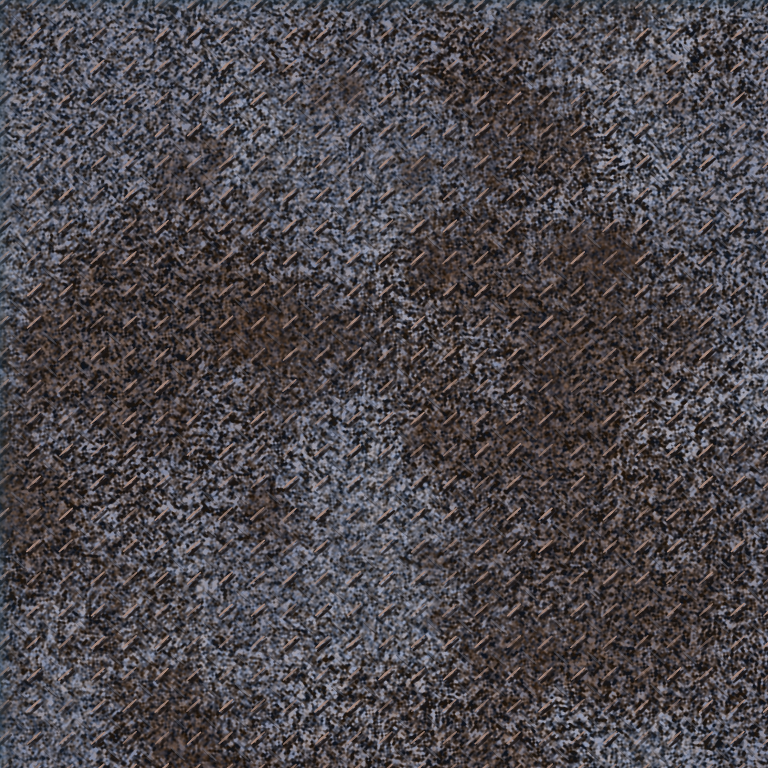
This texture is drawn by a Shadertoy shader. Its source:

```glsl
// Worn steel tread plate: a 24 by 24 grid of slanted bars over scratchy metal
// with rust showing in the hollows. Stretched value noise at several angles
// makes the fine crossing strokes of the grain; capsule distances draw the bars.

#define REPEATS 24.0
#define BAR_CENTRE vec2(0.07, 0.92)
#define BAR_HALF vec2(0.20, 0.18)
#define BAR_RADIUS 0.039
#define BAR_STRENGTH 0.95
#define CROSS_STRENGTH 0.45
#define FINE_FREQ 330.0
#define STROKE_FREQ vec2(115.0, 310.0)
#define GRAIN_GAIN 2.35
#define PATCH_FREQ 5.0

const vec3 STEEL = vec3(0.318, 0.320, 0.358);
const vec3 PALE_STEEL = vec3(0.362, 0.366, 0.402);
const vec3 RUST = vec3(0.245, 0.212, 0.208);
const vec3 DEEP_RUST = vec3(0.225, 0.178, 0.162);
const vec3 SHADOW = vec3(0.11, 0.09, 0.09);
const vec3 HIGHLIGHT = vec3(0.66, 0.54, 0.49);
const vec3 EDGE_TINT = vec3(0.17, 0.28, 0.36);

float hash(vec2 p) {
    return fract(sin(dot(p, vec2(127.1, 311.7))) * 43758.5453);
}

float noise(vec2 p) {
    vec2 i = floor(p), f = fract(p);
    f = f * f * (3.0 - 2.0 * f);
    return mix(mix(hash(i), hash(i + vec2(1, 0)), f.x),
               mix(hash(i + vec2(0, 1)), hash(i + vec2(1, 1)), f.x), f.y);
}

vec2 rotate(vec2 p, float angle) {
    float c = cos(angle), s = sin(angle);
    return vec2(c * p.x + s * p.y, c * p.y - s * p.x);
}

float fbm(vec2 p) {
    float sum = 0.0, amp = 0.53;
    for (int k = 0; k < 4; k++) {
        sum += amp * noise(p);
        p = mat2(1.6, 1.2, -1.2, 1.6) * p + 7.3;
        amp *= 0.5;
    }
    return sum;
}

// Short strokes at four angles; a different angle leads in each small area
float strokes(vec2 p) {
    float sum = 0.0, power = 0.0;
    for (int k = 0; k < 4; k++) {
        float shift = 17.0 * float(k);
        float weight = 0.08 + smoothstep(0.4, 0.75, noise(p * 32.0 + shift));
        vec2 q = rotate(p, 0.68 + 0.785 * float(k)) * STROKE_FREQ + shift;
        sum += weight * (noise(q) - 0.5);
        power += weight * weight;
    }
    return sum / sqrt(power);
}

float capsule(vec2 p, vec2 halfAxis) {
    float t = clamp(dot(p, halfAxis) / dot(halfAxis, halfAxis), -1.0, 1.0);
    return length(p - halfAxis * t) - BAR_RADIUS * (1.0 - 0.4 * abs(t));
}

// One set of bars: x is the lit edge, y the shadow beside it
vec2 bars(vec2 grid, vec2 centre, vec2 halfAxis, float blur) {
    vec2 q = grid - centre + 0.5;
    vec2 id = floor(q);
    vec2 p = fract(q) - 0.5;
    p += 0.03 * (vec2(hash(id), hash(id + 31.0)) - 0.5);
    vec2 lift = vec2(-0.04, 0.05);
    float lit = 1.0 - smoothstep(-blur, blur, capsule(p - lift * 0.4, halfAxis));
    float dark = 1.0 - smoothstep(-blur, blur + 0.02, capsule(p + lift * 1.4, halfAxis));
    return vec2(lit, dark * (1.0 - lit)) * mix(0.65, 1.1, hash(id + 57.0));
}

void mainImage(out vec4 fragColor, in vec2 fragCoord) {
    vec2 uv = fragCoord / iResolution.xy;
    float blur = max(0.55 * REPEATS / iResolution.y, 0.015);

    // Crisp grain: fine strokes and grit, calmer on some patches
    float grit = noise(rotate(uv, 0.9) * FINE_FREQ + 5.0) - 0.5;
    float rough = mix(0.85, 1.15, smoothstep(0.35, 0.6, fbm(uv * 5.0 + 67.0)));
    float grain = rough * (0.55 * strokes(uv) + 0.60 * grit);

    // Soft rust, heavier near the middle and in the hollows of the grain
    float breakup = noise(rotate(uv, 0.6) * 90.0 + 11.0) - 0.5;
    vec2 toCentre = uv - vec2(0.52, 0.63);
    float rust = fbm(uv * PATCH_FREQ + vec2(13.7, 2.1)) + 0.14 * breakup - 0.35 * grain;
    rust = smoothstep(0.42, 0.72, rust + 0.11 * exp(-14.0 * dot(toCentre, toCentre)));
    float pale = fbm(uv * 6.0 + 23.0) + 0.16 * breakup + 0.07 * (uv.x - uv.y);
    pale = smoothstep(0.40, 0.68, pale);
    float stain = smoothstep(0.60, 0.76, fbm(uv * 9.0 + 41.0));
    vec3 color = mix(mix(STEEL, PALE_STEEL, pale), RUST, rust);
    color = mix(color, DEEP_RUST, 0.6 * stain);
    color *= clamp(1.03 + grain * GRAIN_GAIN * (1.0 - 0.3 * stain), 0.35, 1.7);

    // Warm and cool flecks
    float tint = noise(rotate(uv, 0.4) * FINE_FREQ * 0.8 + 83.0) - 0.5;
    color += tint * vec3(0.09, 0.01, -0.09);

    // Bright bars one way, faint worn bars the other way between them
    vec2 grid = uv * REPEATS;
    vec2 bar = bars(grid, BAR_CENTRE, BAR_HALF, blur) * BAR_STRENGTH;
    vec2 crossBar = bars(grid, BAR_CENTRE + 0.5, BAR_HALF * vec2(-1, 1), blur) * CROSS_STRENGTH;
    float wear = mix(0.55, 1.25, noise(uv * 130.0 + 97.0));
    color = mix(color, SHADOW, clamp((bar.y + crossBar.y) * wear, 0.0, 1.0));
    color = mix(color, PALE_STEEL * 1.15, clamp(crossBar.x * wear, 0.0, 1.0));
    color = mix(color, HIGHLIGHT, clamp(bar.x * wear, 0.0, 1.0));

    // Thin cool fringe on the left and top edges
    float rim = exp(-min(uv.x, 1.0 - uv.y) * 110.0);
    color = mix(color, EDGE_TINT, 0.4 * rim);
    fragColor = vec4(clamp(color, 0.0, 1.0), 1.0);
}
```
